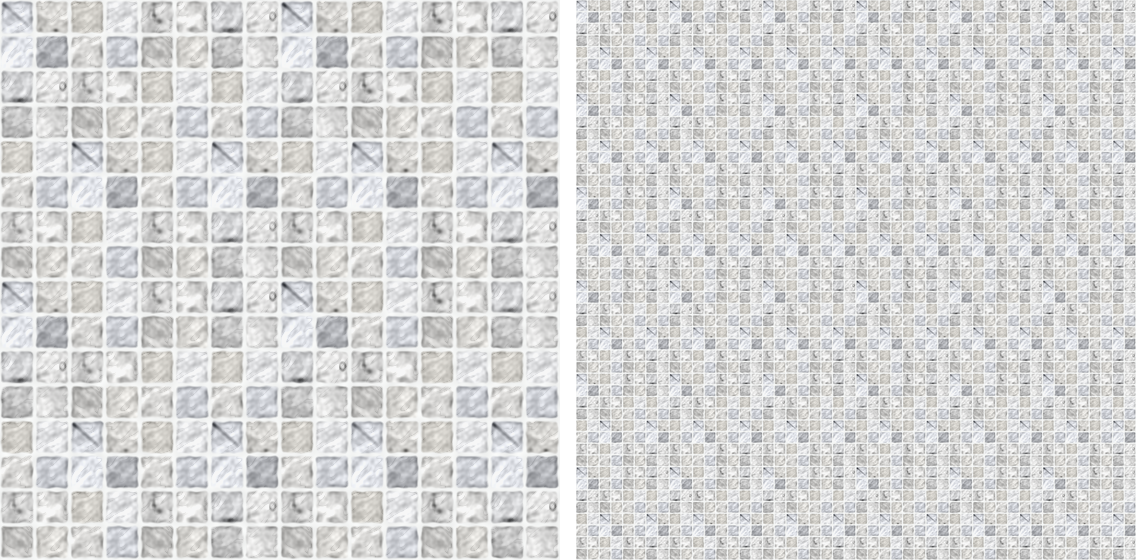
Left: one tile. Right: repeated 3 by 3.
A WebGL 2 fragment shader for this texture:

```glsl
#version 300 es
precision highp float;
// Marble mosaic: 16 by 16 small square stones set in soft white grout.
// Sixteen kinds of stone, in 2 by 2 groups, are laid in an 8 by 8 pattern;
// each kind gets its own tone, gradient-noise veins and dark flaws.
uniform vec2 u_resolution;
out vec4 fragColor;

float hash(vec2 p) {
  return fract(sin(dot(p, vec2(127.1, 311.7))) * 43758.55);
}

vec2 gradient(vec2 corner, float period) {
  float angle = 6.28318 * hash(mod(corner, period));
  return vec2(cos(angle), sin(angle));
}

// Gradient noise, about -0.5 to 0.5, wrapping after a whole period
float noise(vec2 p, float period) {
  vec2 i = floor(p), f = fract(p);
  vec2 s = f * f * f * (f * (f * 6.0 - 15.0) + 10.0);
  vec2 e = vec2(1.0, 0.0);
  float low = mix(dot(gradient(i, period), f),
                  dot(gradient(i + e.xy, period), f - e.xy), s.x);
  float high = mix(dot(gradient(i + e.yx, period), f - e.yx),
                   dot(gradient(i + e.xx, period), f - e.xx), s.x);
  return mix(low, high, s.y);
}

float blob(vec2 p, vec2 centre, vec2 radius) {
  vec2 d = (p - centre) / radius;
  return exp(-dot(d, d));
}

float segment(vec2 p, vec2 a, vec2 b) {
  vec2 d = b - a;
  return length(p - a - d * clamp(dot(p - a, d) / dot(d, d), 0.0, 1.0));
}

// Groups of stones, row by row from the top
const int GROUPS[16] = int[16](0, 1, 2, 3,  3, 2, 1, 1,  0 + 1, 0, 1, 0,  2, 1, 2, 3);

// Lightness and warmth of each kind of stone, four to a group
const vec2 TONES[16] = vec2[16](
  vec2(0.86, -0.9), vec2(0.85, 0.5), vec2(0.91, -0.9), vec2(0.72, -0.7),
  vec2(0.82, 0.9), vec2(0.91, -0.3), vec2(0.87, 0.3), vec2(0.82, -0.9),
  vec2(0.85, 0.1), vec2(0.90, 0.2), vec2(0.77, 0.3), vec2(0.84, 0.6),
  vec2(0.83, -0.3), vec2(0.89, 0.1), vec2(0.77, 0.0), vec2(0.88, 0.1));

int stoneKind(vec2 cell) {
  ivec2 c = ivec2(int(cell.x), 15 - int(cell.y)) & 7;
  return GROUPS[(c.y / 2) * 4 + c.x / 2] * 4 + (c.y & 1) * 2 + (c.x & 1);
}

// Darkening by the flaws of one kind of stone; negative values lighten
float flaws(int kind, vec2 p, float grain) {
  float d = 0.0;
  if (kind == 0) {         // diagonal crack, fading downwards
    float crack = segment(p, vec2(0.1, 0.88), vec2(0.78, 0.28));
    d = 0.3 * smoothstep(0.09, 0.0, crack) * (0.35 + 0.65 * p.y)
      + 0.2 * blob(p, vec2(0.12, 0.85), vec2(0.08));
  } else if (kind == 1) {  // specks at the lower edge
    d = 0.35 * blob(p, vec2(0.6, 0.13), vec2(0.08, 0.06))
      + 0.2 * blob(p, vec2(0.16, 0.15), vec2(0.06));
  } else if (kind == 8) {  // cluster of pits
    d = 0.42 * blob(p, vec2(0.38, 0.6), vec2(0.13, 0.17)) * (0.7 + 1.6 * grain)
      + 0.35 * blob(p, vec2(0.55, 0.4), vec2(0.1, 0.08))
      + 0.2 * blob(p, vec2(0.4, 0.87), vec2(0.07));
  } else if (kind == 9) {  // pale patch with a dark right rim
    d = 0.33 * blob(p, vec2(0.87, 0.5), vec2(0.08, 0.23)) * (0.8 + grain)
      + 0.15 * blob(p, vec2(0.55, 0.18), vec2(0.25, 0.06))
      - 0.13 * blob(p, vec2(0.5, 0.4), vec2(0.25, 0.2));
  } else if (kind == 12) { // stained lower edge
    d = 0.36 * blob(p, vec2(0.58, 0.14), vec2(0.36, 0.08)) * (0.9 + grain);
  } else if (kind == 13) { // small ring near the right edge
    float ring = abs(length((p - vec2(0.79, 0.53)) * vec2(1.2, 0.9)) - 0.09);
    d = 0.32 * smoothstep(0.07, 0.0, ring) * (0.8 + grain);
  }
  return d;
}

void main() {
  vec2 grid = gl_FragCoord.xy / u_resolution * 16.0;
  vec2 cell = floor(grid), p = fract(grid);
  int kind = stoneKind(cell);
  float id = float(kind);

  // Rounded stone outline, slightly uneven
  vec2 q = abs(p - vec2(0.49, 0.51)) - 0.365;
  float edge = length(max(q, 0.0)) + min(max(q.x, q.y), 0.0) - 0.08;
  edge += 0.045 * noise(grid * 4.0, 64.0);
  float soft = max(0.04, 11.0 / u_resolution.y);
  float stone = smoothstep(soft, -soft, edge);

  // Clouds, slanted streaks and grain
  vec2 seed = vec2(id * 13.0 + 3.0, id * 7.0);
  float angle = kind == 10 ? -0.75 : 0.35 + 0.5 * hash(seed);
  vec2 along = vec2(cos(angle), sin(angle));
  vec2 slant = vec2(dot(p, along), dot(p, vec2(-along.y, along.x)));
  float cloud = noise(p * 2.6 + seed, 256.0);
  float streak = noise(slant * vec2(1.6, 6.5) + seed + cloud * 0.8, 256.0);
  float grain = noise(p * 8.0 + seed, 256.0);
  float vein = smoothstep(0.13, 0.0, abs(streak + 0.08)) * smoothstep(-0.15, 0.3, cloud);

  // Stone shade, with wear that differs from cell to cell
  float shade = TONES[kind].x + 0.15 * cloud + 0.17 * streak + 0.1 * grain - 0.08 * vein;
  shade += 0.015 * (hash(cell + 0.5) - 0.5) + 0.05 * noise(grid * 5.0, 80.0);
  float rim = smoothstep(-0.13, -0.02, edge);
  shade -= rim * max(0.0, 0.07 + 0.25 * noise(p * 3.0 + seed.yx, 256.0));
  shade -= flaws(kind, p, grain) * (0.85 + 0.4 * hash(cell));
  vec3 stoneColor = shade + TONES[kind].y * vec3(0.014, 0.003, -0.023);

  vec3 groutColor = vec3(0.955, 0.96, 0.957) + 0.05 * noise(grid * 3.0, 48.0);
  vec3 color = mix(groutColor, min(stoneColor, 0.97), stone);
  fragColor = vec4(clamp(color, 0.0, 1.0), 1.0);
}
```
